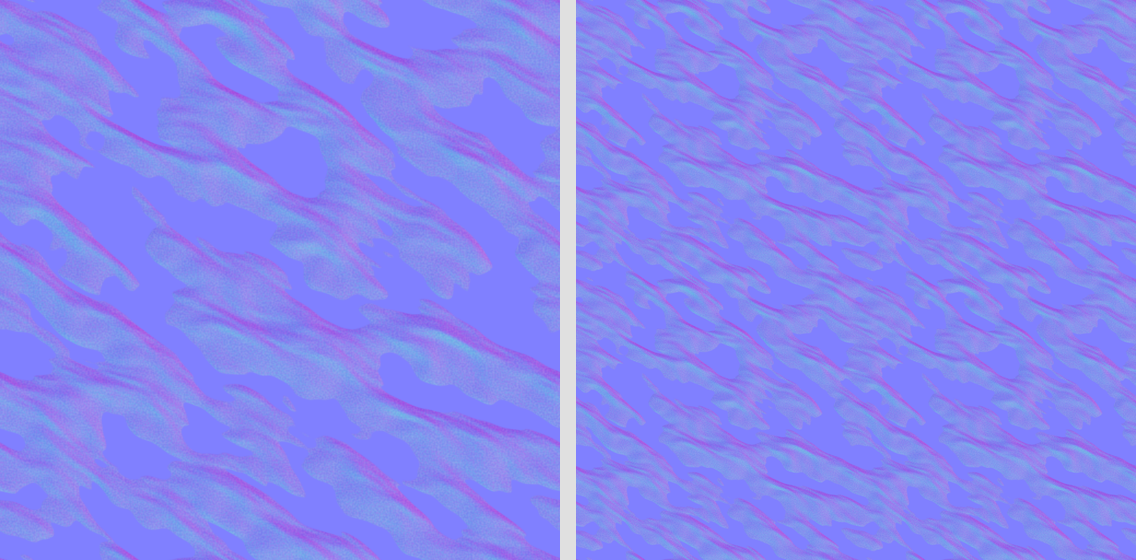
Left, the tile; right, the same tile 2 across and 2 down.
This texture map is drawn by a WebGL 2 fragment shader. Its source:

```glsl
#version 300 es
precision highp float;
// Tangent-space normal map of wind-swept sand with flat pools between the ridges.
// A sheared, wrapping gradient noise gives the height; it is leaned to one side,
// cut off at the pool level, and its slope is written as red and green.

#define POOL_LEVEL -0.11    // height below which the ground is flat
#define LEAN 0.045          // how far crests lean to the upper right
#define SLOPE_GAIN 0.005    // height slope to colour shift
#define SLOPE_LIMIT 0.3     // soft limit of the colour shift
#define STREAKS 0.11        // height of the thin wind streaks
#define GRAIN_GAIN 0.07     // strength of the sand grain
#define GRAIN_CELLS 256.0   // grains across the canvas
#define SHORE_WIDTH 0.004   // softness of the pool edges

uniform vec2 u_resolution;
out vec4 fragColor;

const vec3 FLAT_COLOR = vec3(0.5, 0.5, 1.0);
const vec3 SAND_COLOR = vec3(0.537, 0.537, 0.935);
const vec2 LEAN_DIRECTION = vec2(0.447, 0.894);

// Integer hash: a cell and a seed to a unit direction
vec2 hashDirection(vec2 cell, uint seed) {
    uvec3 v = uvec3(uint(cell.x), uint(cell.y), seed) * 1664525u + 1013904223u;
    v.x += v.y * v.z;
    v.y += v.z * v.x;
    v.z += v.x * v.y;
    v ^= v >> 16u;
    v.x += v.y * v.z;
    v.y += v.z * v.x;
    vec2 unit = vec2(v.xy >> 8u) / 16777216.0;
    return normalize(unit * 2.0 - 1.0 + 1e-4);
}

// Slope of one lattice corner; crossing the canvas in x shifts rows by the shear
float corner(vec2 cell, vec2 offset, vec2 local, vec2 cells, float shear, uint seed) {
    vec2 c = cell + offset;
    c -= floor((c.x + 0.5) / cells.x) * vec2(cells.x, shear);
    c.y -= floor((c.y + 0.5) / cells.y) * cells.y;
    return dot(hashDirection(c, seed), local - offset);
}

// Gradient noise on sheared cells that wraps over the unit square
float shearedNoise(vec2 p, vec2 cells, float shear, uint seed) {
    vec2 q = p * cells + vec2(0.0, shear * p.x);
    vec2 cell = floor(q);
    vec2 f = q - cell;
    vec2 w = f * f * f * (f * (f * 6.0 - 15.0) + 10.0);
    float a = corner(cell, vec2(0, 0), f, cells, shear, seed);
    float b = corner(cell, vec2(1, 0), f, cells, shear, seed);
    float c = corner(cell, vec2(0, 1), f, cells, shear, seed);
    float d = corner(cell, vec2(1, 1), f, cells, shear, seed);
    return mix(mix(a, b, w.x), mix(c, d, w.x), w.y);
}

// Ridge height: leaning main waves, finer octaves and thin streaks
float sandHeight(vec2 p) {
    vec2 cells = vec2(6.0, 12.0);
    p -= LEAN * LEAN_DIRECTION * shearedNoise(p, cells, 6.0, 1u);
    float height = 0.45 * shearedNoise(p, cells * 0.5, 3.0, 7u);
    float amplitude = 1.0;
    float shear = 6.0;
    for (uint octave = 1u; octave <= 3u; octave++) {
        height += amplitude * shearedNoise(p, cells, shear, octave);
        amplitude *= 0.38;
        cells *= 2.0;
        shear *= 2.0;
    }
    return height + STREAKS * shearedNoise(p, vec2(6.0, 36.0), 12.0, 11u);
}

void main() {
    vec2 p = gl_FragCoord.xy / u_resolution;

    // Height and its slope
    const float STEP = 0.0015;
    float height = sandHeight(p);
    vec2 slope = vec2(sandHeight(p + vec2(STEP, 0.0)),
                      sandHeight(p + vec2(0.0, STEP))) - height;
    slope /= STEP;

    // Tilt of the sand, with green pointing down the canvas
    vec2 tilt = SLOPE_GAIN * vec2(-slope.x, slope.y);
    tilt /= sqrt(1.0 + dot(tilt, tilt) / (SLOPE_LIMIT * SLOPE_LIMIT));
    vec2 grainCells = vec2(GRAIN_CELLS);
    vec2 grain = vec2(shearedNoise(p, grainCells, 0.0, 21u),
                      shearedNoise(p, grainCells, 0.0, 22u));
    vec3 sand = SAND_COLOR + vec3(tilt + GRAIN_GAIN * grain, -dot(tilt, tilt));

    // Flat pools, edged by the approximate distance to the shore
    float shore = (height - POOL_LEVEL) / max(length(slope), 4.0);
    float sandMask = smoothstep(-0.5 * SHORE_WIDTH, 0.5 * SHORE_WIDTH, shore);
    fragColor = vec4(mix(FLAT_COLOR, sand, sandMask), 1.0);
}
```
